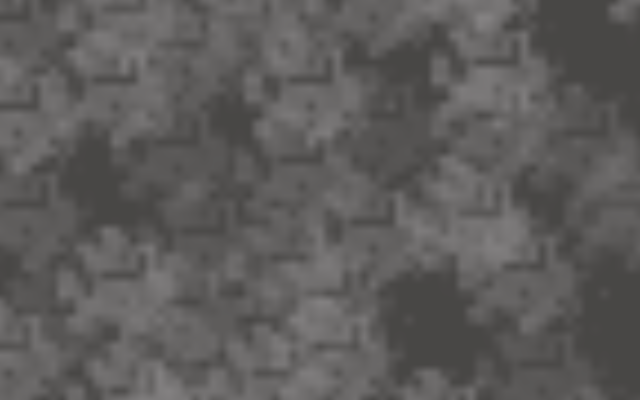
This texture is drawn by a Shadertoy shader. Its source:

```glsl
// Drifting grey smoke made of overlapping, coarse-grained puffs on dark ground.
// Puffs are scattered on a jittered tile grid, blended on a coarse lattice,
// and the lattice is interpolated so that its square grains look soft.

#define GRAINS_HIGH 45.0
#define TILE 9.0
#define PUFF_RADIUS 7.1
#define EDGE_RAGGED 5.5
#define GRAIN_CONTRAST 0.50
#define CLUMPING 0.9
#define COVERAGE 0.78
#define OPACITY_MIN 0.22
#define OPACITY_MAX 0.58
#define CREASE_DEPTH 0.80
#define GROUND vec3(0.283, 0.277, 0.271)
#define SMOKE vec3(0.555, 0.545, 0.548)

vec2 hash2(vec2 p) {
    vec3 q = fract(p.xyx * vec3(0.1031, 0.1030, 0.0973));
    q += dot(q, q.yzx + 33.33);
    return fract((q.xx + q.yz) * q.zy);
}

float cornerSlope(vec2 corner, vec2 offset) {
    float angle = 6.2832 * hash2(corner + 71.0).x;
    return dot(vec2(cos(angle), sin(angle)), offset);
}

float gradientNoise(vec2 p) {
    vec2 i = floor(p), f = p - i;
    vec2 u = f * f * (3.0 - 2.0 * f), e = vec2(1, 0);
    float low = mix(cornerSlope(i, f), cornerSlope(i + e, f - e), u.x);
    float high = mix(cornerSlope(i + e.yx, f - e.yx),
                     cornerSlope(i + e.xx, f - e.xx), u.x);
    return mix(low, high, u.y);
}

// 1 inside a box of lattice grains, 0 outside
float grainBox(vec2 d, vec2 centre, vec2 halfSize) {
    vec2 inside = step(abs(d - centre), halfSize);
    return inside.x * inside.y;
}

// Density of one puff at grain offset d from its centre
float puffDensity(vec2 d) {
    float body = length((d + vec2(0.0, 0.8)) * vec2(0.95, 1.15));
    float head = length(d - vec2(-0.5, 3.0)) + 3.0;
    float ragged = gradientNoise(d * 0.41 + 20.3);
    float grain = hash2(d + 40.0).x - 0.5;
    float radius = min(body, head) + EDGE_RAGGED * ragged + 1.0 * grain;
    float density = smoothstep(PUFF_RADIUS, PUFF_RADIUS - 2.6, radius);
    return density * (0.9 + GRAIN_CONTRAST * (0.3 * grain - 0.7 * ragged));
}

// Dark marks of one puff: a hooked crease below the head, and a few specks
float puffMarks(vec2 d) {
    float crease = max(grainBox(d, vec2(0.0, 1.0), vec2(2.1, 0.4)),
                       grainBox(d, vec2(2.0, 2.0), vec2(0.4, 1.1)));
    float specks = grainBox(d, vec2(0.0, -2.0), vec2(0.4))
                 + grainBox(d, vec2(4.0, -3.0), vec2(0.4))
                 + grainBox(d, vec2(-4.0, -1.0), vec2(0.4));
    return min(crease + 0.8 * specks, 1.0);
}

// Share of smoke over the ground at one lattice grain
float smokeAt(vec2 grain) {
    vec2 home = floor(grain / TILE);
    float smoke = 0.0;
    for (int y = 1; y >= -1; y--)
    for (int x = -1; x <= 1; x++) {
        vec2 tile = home + vec2(x, y);
        vec2 centre = floor((tile + hash2(tile + 5.0)) * TILE);
        vec2 d = grain - centre;
        if (dot(d, d) > 110.0) continue;
        vec2 chance = hash2(tile + 130.0);
        float clump = CLUMPING * gradientNoise(tile * 0.53 + 3.7);
        if (chance.x > COVERAGE + clump) continue;
        float opacity = mix(OPACITY_MIN, OPACITY_MAX, chance.y) + 0.2 * clump;
        float lit = 1.0 - CREASE_DEPTH * puffMarks(d);
        smoke = mix(smoke, lit, opacity * puffDensity(d));
    }
    return smoke;
}

void mainImage(out vec4 fragColor, in vec2 fragCoord) {
    vec2 p = fragCoord / iResolution.y * GRAINS_HIGH + TILE * vec2(14.0, 9.0);
    vec2 cell = floor(p), f = p - cell, e = vec2(1, 0);

    // Soft interpolation between the four surrounding grains
    vec2 u = mix(f, f * f * (3.0 - 2.0 * f), 0.4);
    float low = mix(smokeAt(cell), smokeAt(cell + e), u.x);
    float high = mix(smokeAt(cell + e.yx), smokeAt(cell + e.xx), u.x);
    fragColor = vec4(mix(GROUND, SMOKE, mix(low, high, u.y)), 1.0);
}
```
